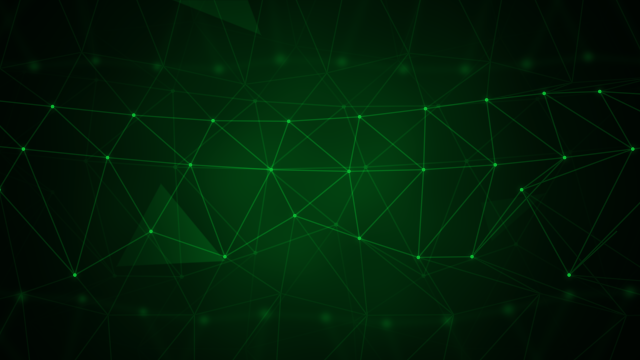
This background is drawn by a Shadertoy shader. Its source:

```glsl
const float PI = 3.14159265;
const vec3 GREEN = vec3(0.03, 1.0, 0.25);
const vec3 SPARK = vec3(0.05, 0.72, 0.20);

float hash(float n) { return fract(sin(n * 127.1) * 43758.5); }

vec2 gradient(vec2 cell) {
    float angle = 2.0 * PI * hash(dot(cell, vec2(1.0, 57.0)));
    return vec2(cos(angle), sin(angle));
}

float gradientNoise(vec2 p) {
    vec2 c = floor(p), f = fract(p), u = f * f * (3.0 - 2.0 * f);
    vec2 e = vec2(1.0, 0.0);
    float low = mix(dot(gradient(c), f), dot(gradient(c + e), f - e), u.x);
    float high = mix(dot(gradient(c + e.yx), f - e.yx), dot(gradient(c + 1.0), f - 1.0), u.x);
    return mix(low, high, u.y);
}

float segment(vec2 p, vec2 a, vec2 b) {
    vec2 d = b - a;
    return length(p - a - d * clamp(dot(p - a, d) / dot(d, d), 0.0, 1.0));
}

float soft(float d, float radius) { return exp(-d * d / (radius * radius)); }

float cross2(vec2 a, vec2 b) { return a.x * b.y - a.y * b.x; }

// Filled triangle, corners given clockwise
float triangle(vec2 p, vec2 a, vec2 b, vec2 c, float blur) {
    float ab = cross2(p - a, normalize(b - a));
    float bc = cross2(p - b, normalize(c - b));
    float ca = cross2(p - c, normalize(a - c));
    return smoothstep(-blur, blur, min(ab, min(bc, ca)));
}

// Node i of a wavy row; rows run from above the canvas to below it
vec2 node(float i, int row) {
    float arch = sin(PI * i / 8.0);
    if (row == 1) return vec2(0.227 * i, 0.81 + 0.045 * sin(1.5 * i));
    if (row == 2) return vec2(0.146 + 0.19 * i + 0.093 * arch, 0.704 - 0.042 * sin(0.6 * i));
    if (row == 3) return vec2(0.065 + 0.2116 * i + 0.058 * arch, 0.586 - 0.062 * arch);
    if (row == 4) {
        float wave = 0.046 * cos(PI * i) + 0.051 * cos(0.75 * PI * i) + 0.058 * sin(0.5 * PI * i);
        return vec2(0.208 + 0.1716 * i + 0.104 * arch, 0.333 - wave);
    }
    if (row == 5) return vec2(0.06 + 0.24 * i, 0.145 + 0.04 * cos(2.1 * i));
    return vec2(0.1 + 0.22 * i, row == 0 ? 1.15 : -0.15);
}

// x: thin links, y: bright dots
vec2 network(vec2 p, float pixel) {
    vec2 result = vec2(0.0);
    for (int row = 0; row < 6; row++) {
        bool inner = row > 1 && row < 5;
        float across = inner ? 1.0 : 0.25;
        float down = row == 2 || row == 3 ? 1.0 : 0.4;
        for (int k = -1; k < 9; k++) {
            float i = float(k);
            vec2 a = node(i, row), b = node(i + 1.0, row);
            vec2 c = node(i, row + 1), d = node(i + 1.0, row + 1);
            float diagonal = row % 2 == 1 ? segment(p, b, c) : segment(p, a, d);
            float steep = min(segment(p, a, c), diagonal);
            float width = 0.001 + pixel;
            float link = max(across * (1.0 - smoothstep(0.0, width, segment(p, a, b))),
                             down * (1.0 - smoothstep(0.0, width, steep)));
            float radius = length(p - a);
            float dot1 = 1.0 - smoothstep(0.004 - 0.5 * pixel, 0.004 + pixel, radius);
            result = max(result, vec2(link, inner ? dot1 + 0.12 * soft(radius, 0.012) : 0.0));
        }
    }
    return result;
}

vec2 blurredNode(float i, bool top) {
    float jitter = 0.05 * (hash(i + 3.0) - 0.5);
    return top ? vec2(0.095 + 0.171 * i, 0.83 + jitter)
               : vec2(0.06 + 0.169 * i, 0.19 - 0.07 * sin(PI * i / 10.0) + jitter);
}

// Out-of-focus dots and streaks along the top and bottom
float blurredRow(vec2 p, bool top) {
    float light = 0.0;
    for (int k = -1; k < 11; k++) {
        float i = float(k), size = mix(0.011, 0.02, hash(i + 8.0));
        vec2 a = blurredNode(i, top), b = blurredNode(i + 1.0, top);
        vec2 outer = vec2(a.x + 0.5 * (hash(i + 21.0) - 0.5), top ? 1.1 : -0.1);
        light += 0.07 * soft(length(p - a), size);
        light += 0.018 * soft(segment(p, a, b), 0.013);
        light += 0.014 * soft(segment(p, a, outer), 0.016);
    }
    return light;
}

void mainImage(out vec4 fragColor, in vec2 fragCoord) {
    vec2 p = fragCoord / iResolution.y;
    float pixel = 1.0 / iResolution.y;
    vec2 centre = vec2(0.87, 0.5);

    // Central glow with faint clouds
    float glow = soft(length((p - centre) / vec2(1.1, 0.98)), 0.5);
    float light = 0.012 + 0.235 * glow * (1.0 + 0.25 * gradientNoise(p * 5.0));
    light += blurredRow(p, true) + blurredRow(p, false);

    // Translucent facets
    light += triangle(p, vec2(0.447, 0.49), vec2(0.625, 0.275), vec2(0.324, 0.26), pixel)
           * mix(0.04, 0.12, smoothstep(0.33, 0.6, p.x));
    light += 0.07 * triangle(p, vec2(0.48, 1.0), vec2(0.688, 1.0), vec2(0.725, 0.903), pixel);
    light += 0.025 * triangle(p, vec2(1.336, 0.437), vec2(1.516, 0.463), vec2(1.366, 0.33), pixel);

    // Sharp network over a larger, mirrored and dimmer one
    vec2 front = network(p, pixel);
    vec2 back = network(centre + (p - centre) * vec2(-0.8, 0.8), 0.8 * pixel);
    light += front.x * mix(0.12, 0.18, glow) + back.x * 0.09 * glow;
    vec3 color = GREEN * (light + 0.1 * back.y * glow);
    fragColor = vec4(mix(color, SPARK, min(front.y, 1.0)), 1.0);
}
```
